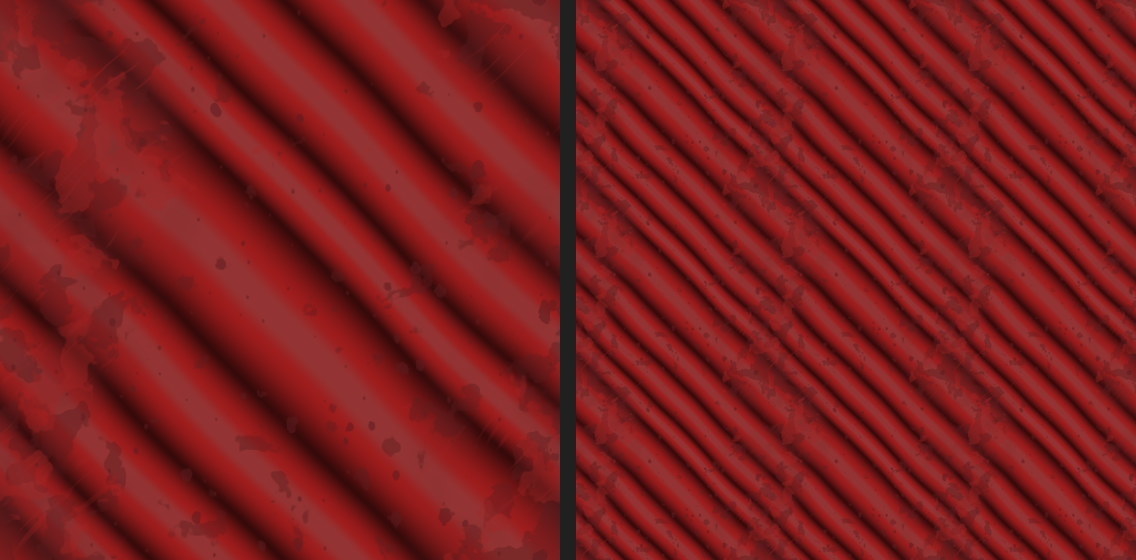
Left, the tile; right, the same tile 3 across and 3 down.
A Shadertoy shader for this texture:

```glsl
const float TAU = 6.2831853;

// Fold layout: crease positions across one diagonal period
const int FOLDS = 4;
const float CREASES[5] = float[](0.0, 0.172, 0.405, 0.662, 1.0);
const float FOLD_OFFSET = 0.095;
const float FOLD_WOBBLE = 0.022;
const float CREASE_ROUNDING = 0.003;

// Cloth colours
const vec3 SHEEN = vec3(0.58, 0.20, 0.20);
const vec3 RED = vec3(0.62, 0.11, 0.11);
const vec3 SHADOW = vec3(0.15, 0.028, 0.028);

// Wear
const vec3 GRIME = vec3(0.36, 0.11, 0.12);
const vec3 HAZE = vec3(0.44, 0.14, 0.15);
const vec3 FLAKE = vec3(0.64, 0.14, 0.14);
const float WEAR_CENTRE = 0.1;
const float STAIN_OPACITY = 0.42;
const float FLAKE_OPACITY = 0.40;
const float SPECK_OPACITY = 0.55;
const float SCRATCH_OPACITY = 0.30;
const float SPECK_CELLS = 22.0;
const float SPECK_CHANCE = 0.35;

float hash(vec2 cell, float seed) {
    uvec2 q = uvec2(cell) * uvec2(1597u, 3571u);
    uint n = q.x ^ (q.y + uint(seed) * 7919u);
    n = n * 747796405u + 289133u;
    n = ((n >> ((n >> 28u) + 4u)) ^ n) * 277803737u;
    n = (n >> 22u) ^ n;
    return float(n & 0xffffu) / 65535.0;
}

// Value noise wrapping after one unit of uv
float noise(vec2 uv, vec2 period, float seed) {
    vec2 p = uv * period;
    vec2 f = fract(p);
    vec2 a = mod(floor(p), period);
    vec2 b = mod(a + 1.0, period);
    f = f * f * (3.0 - 2.0 * f);
    return mix(mix(hash(a, seed), hash(vec2(b.x, a.y), seed), f.x),
               mix(hash(vec2(a.x, b.y), seed), hash(b, seed), f.x), f.y);
}

float fbm(vec2 uv, float period, float seed) {
    float sum = 0.0, amplitude = 0.533;
    for (int i = 0; i < 4; i++) {
        sum += amplitude * noise(uv, vec2(period), seed + float(i));
        period *= 2.0;
        amplitude *= 0.5;
    }
    return sum;
}

// 0 on the ridge of a fold, 1 in the crease
float foldProfile(float s) {
    s = fract(s - FOLD_OFFSET);
    float t = 1.0;
    for (int i = 0; i < FOLDS; i++) {
        float lo = CREASES[i], hi = CREASES[i + 1];
        if (s >= lo && s < hi) t = abs(2.0 * (s - lo) / (hi - lo) - 1.0);
    }
    float d = 1.0 - t;
    return clamp(1.0 - sqrt(d * d + CREASE_ROUNDING), 0.0, 1.0);
}

vec3 clothColor(float t) {
    vec3 lit = mix(SHEEN, RED, smoothstep(0.12, 0.40, t));
    float shade = pow(max(t - 0.36, 0.0) / 0.64, 1.6);
    return mix(lit, SHADOW, shade);
}

// Small ragged spots, one candidate per cell
float specks(vec2 uv) {
    vec2 p = uv * SPECK_CELLS;
    float ragged = fbm(uv, 48.0, 40.0) - 0.5;
    float cover = 0.0;
    for (int j = -1; j <= 1; j++)
    for (int i = -1; i <= 1; i++) {
        vec2 cell = floor(p) + vec2(i, j);
        vec2 id = mod(cell, SPECK_CELLS);
        vec2 centre = cell + 0.2 + 0.6 * vec2(hash(id, 50.0), hash(id, 51.0));
        float size = mix(0.04, 0.28, pow(hash(id, 52.0), 5.0));
        float d = length((p - centre) * vec2(1.0, 0.75)) + 2.5 * size * ragged - size;
        float present = step(hash(id, 53.0), SPECK_CHANCE);
        cover = max(cover, present * smoothstep(0.04, -0.04, d));
    }
    return cover;
}

void mainImage(out vec4 fragColor, in vec2 fragCoord) {
    vec2 uv = fragCoord / iResolution.xy;

    // Diagonal folds
    float wobble = FOLD_WOBBLE * (noise(uv, vec2(5.0), 1.0) - 0.5);
    vec3 color = clothColor(foldProfile(uv.x + uv.y + wobble));

    // Worn regions
    float band = 0.5 + 0.3 * cos(TAU * (uv.x - WEAR_CENTRE));
    float wear = smoothstep(0.35, 0.9, band + 0.9 * (fbm(uv, 4.0, 5.0) - 0.5));
    color = mix(color, HAZE, 0.4 * wear * smoothstep(0.3, 0.7, fbm(uv, 9.0, 10.0)));

    // Stains and bright flakes
    vec2 warped = uv + 0.02 * (vec2(noise(uv, vec2(16.0), 15.0), noise(uv, vec2(16.0), 16.0)) - 0.5);
    float stainEdge = mix(0.73, 0.50, wear);
    float stain = smoothstep(stainEdge, stainEdge + 0.06, fbm(warped, 20.0, 20.0));
    float flakeEdge = mix(0.85, 0.55, wear);
    float flake = smoothstep(flakeEdge, flakeEdge + 0.05, fbm(warped, 15.0, 25.0));
    color = mix(color, GRIME, STAIN_OPACITY * stain);
    color = mix(color, FLAKE, FLAKE_OPACITY * flake);

    // Curved scratches and specks
    vec2 diagonal = vec2(warped.x + warped.y, warped.x - warped.y);
    float scratch = smoothstep(0.80, 0.95, noise(diagonal, vec2(9.0, 110.0), 30.0));
    color = mix(color, FLAKE, SCRATCH_OPACITY * scratch * wear);
    color = mix(color, GRIME, SPECK_OPACITY * specks(uv));

    fragColor = vec4(color, 1.0);
}
```
